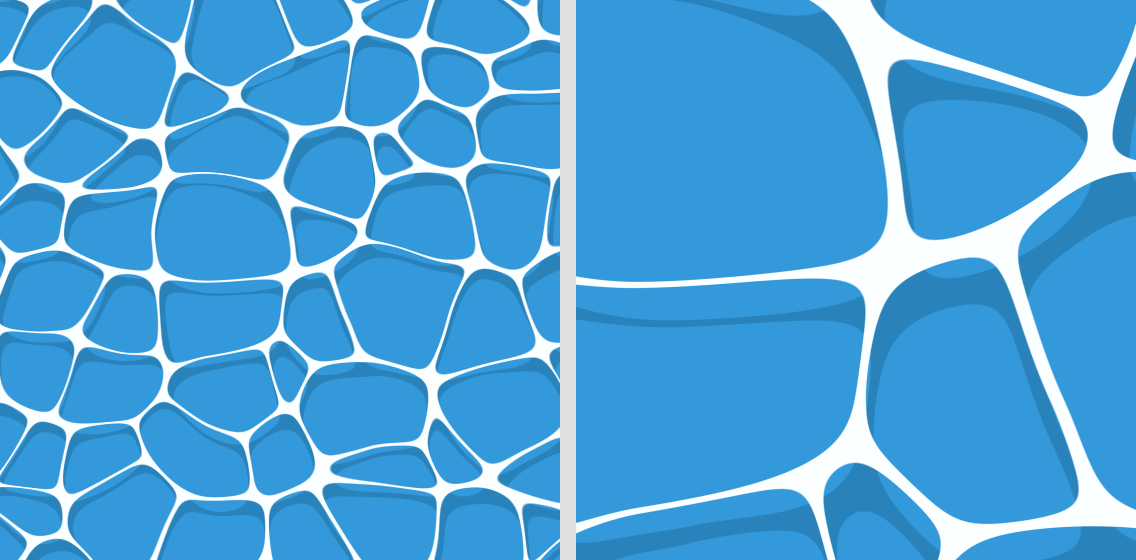
Left: the whole. Right: its middle third, enlarged.
Reproduce this pattern procedurally as a WebGL 2 fragment shader.

```glsl
#version 300 es
precision highp float;
// Cartoon water: a net of white foam around rounded cells, with its shadow falling below.

uniform vec2 u_resolution;
out vec4 fragColor;

float hash(vec2 p) {
    return fract(sin(dot(p, vec2(127.1, 311.7))) * 43758.5453);
}

float noise(vec2 p) {
    vec2 i = floor(p), f = fract(p);
    f = f * f * (3.0 - 2.0 * f);
    return mix(mix(hash(i), hash(i + vec2(1, 0)), f.x),
               mix(hash(i + vec2(0, 1)), hash(i + vec2(1, 1)), f.x), f.y);
}

// Signed noise pair, used to bend straight lines
vec2 wobble(vec2 p) {
    return vec2(noise(p), noise(p + 37.4)) * 2.0 - 1.0;
}

// Jittered cell centre (xy) and its weight (z); heavier cells grow larger
vec3 cellSite(vec2 id) {
    vec2 jitter = vec2(hash(id), hash(id + 19.7)) - 0.5;
    return vec3(id + 0.5 + 0.85 * jitter, 0.5 * hash(id + 53.1));
}

float weightedDistance(vec2 p, vec3 site) {
    vec2 toSite = site.xy - p;
    return dot(toSite, toSite) - site.z;
}

// Distance to the cell walls; a smooth minimum rounds the corners
float wallDistance(vec2 uv, float sharpness) {
    uv += 0.021 * wobble(uv * 7.0);
    vec2 p = uv * vec2(6.5, 7.7) + 3.0;
    vec2 base = floor(p), nearestId = base;
    vec3 nearest = vec3(0.0);
    float nearestDistance = 1e5;

    // Find the cell that owns this point
    for (int y = -2; y <= 2; y++)
    for (int x = -2; x <= 2; x++) {
        vec2 id = base + vec2(x, y);
        vec3 site = cellSite(id);
        float d = weightedDistance(p, site);
        if (d < nearestDistance) {
            nearestDistance = d;
            nearest = site;
            nearestId = id;
        }
    }

    // Blend the distances to the walls shared with its neighbours
    float sum = 1e-9;
    for (int y = -2; y <= 2; y++)
    for (int x = -2; x <= 2; x++) {
        vec2 id = base + vec2(x, y);
        if (id == nearestId) continue;
        vec3 site = cellSite(id);
        float gap = weightedDistance(p, site) - nearestDistance;
        sum += exp(-sharpness * gap / (2.0 * length(site.xy - nearest.xy)));
    }
    return -log(sum) / sharpness / 7.1;
}

// Antialiased cover of the net whose lines have the given half width
float net(vec2 uv, float halfWidth, float sharpness) {
    float pixel = 0.8 / u_resolution.y;
    return 1.0 - smoothstep(-pixel, pixel, wallDistance(uv, sharpness) - halfWidth);
}

void main() {
    vec2 uv = gl_FragCoord.xy / u_resolution.y;

    vec3 water = vec3(0.20, 0.60, 0.86);
    vec3 shade = vec3(0.16, 0.51, 0.73);
    vec3 foam = vec3(0.99, 1.0, 1.0);

    // Shadow net, shifted down by an uneven amount
    vec2 shift = vec2(-0.005, 0.019) + vec2(0.006, 0.011) * wobble(uv * 9.0 + 5.0);
    float shadowCover = net(uv + shift, 0.001 + 0.004 * noise(uv * 8.0 + 71.0), 12.0);

    // Foam net of varying thickness on top
    float foamCover = net(uv, 0.0009 + 0.0028 * noise(uv * 7.0 + 11.0), 14.5);

    vec3 color = mix(water, shade, shadowCover);
    color = mix(color, foam, foamCover);
    fragColor = vec4(color, 1.0);
}
```
